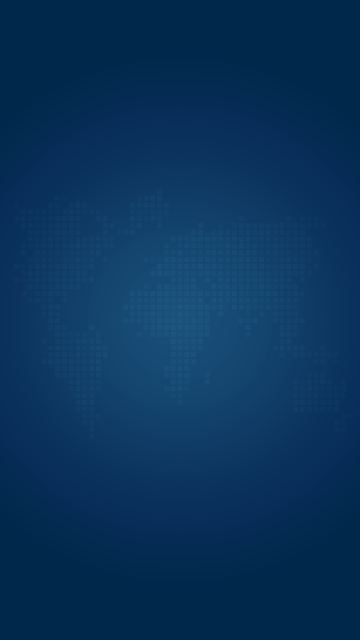
A Shadertoy shader for this background:

```glsl
// A deep blue radial glow with faint concentric rings, overlaid by a dim
// map of rounded square dots. Continents are unions of ellipses and tapered
// capsules, sampled once per grid cell and roughened by a hash.

const float CELLS_PER_WIDTH = 52.9;
const vec2 GRID_OFFSET = vec2(0.5, 0.61);

const vec3 NAVY  = vec3(0.000, 0.157, 0.292);
const vec3 ROYAL = vec3(0.030, 0.178, 0.347);
const vec3 OCEAN = vec3(0.047, 0.208, 0.373);
const vec3 STEEL = vec3(0.072, 0.262, 0.425);
const vec3 CORE  = vec3(0.100, 0.307, 0.475);
const vec3 DOT_LIGHT = vec3(0.014, 0.026, 0.025);

float hash(vec2 p) {
    vec3 q = fract(vec3(p.xyx) * 0.1031);
    q += dot(q, q.yzx + 33.33);
    return fract((q.x + q.y) * q.z);
}

// Approximate signed distance to an ellipse
float ellipse(vec2 p, vec2 center, vec2 radii) {
    return (length((p - center) / radii) - 1.0) * min(radii.x, radii.y);
}

// Signed distance to a segment whose radius varies from ra to rb
float taper(vec2 p, vec2 a, vec2 b, float ra, float rb) {
    vec2 d = b - a;
    float t = clamp(dot(p - a, d) / dot(d, d), 0.0, 1.0);
    return length(p - a - d * t) - mix(ra, rb, t);
}

float westernLand(vec2 c) {
    float d = ellipse(c, vec2(-16.5, 12.0), vec2(6.5, 5.6));
    d = max(d, -ellipse(c, vec2(-13.0, 14.0), vec2(1.3, 1.5)));
    d = min(d, taper(c, vec2(-23.0, 15.5), vec2(-17.0, 15.5), 1.3, 2.0));
    d = min(d, ellipse(c, vec2(-18.5, 7.0), vec2(5.6, 3.6)));
    d = min(d, taper(c, vec2(-20.5, 3.5), vec2(-17.5, -1.0), 1.6, 1.0));
    d = min(d, ellipse(c, vec2(-15.3, -4.5), vec2(4.5, 3.7)));
    d = min(d, taper(c, vec2(-14.5, -6.0), vec2(-13.2, -17.0), 3.2, 0.9));
    return min(d, taper(c, vec2(-4.5, 16.5), vec2(-7.5, 13.0), 2.5, 1.2));
}

float centralLand(vec2 c) {
    float d = ellipse(c, vec2(0.5, 8.5), vec2(4.6, 3.2));
    d = min(d, taper(c, vec2(0.0, 10.0), vec2(3.0, 13.0), 1.5, 1.4));
    d = min(d, ellipse(c, vec2(-1.5, 1.5), vec2(6.6, 4.3)));
    d = min(d, taper(c, vec2(1.0, -1.0), vec2(-0.3, -10.6), 3.7, 1.0));
    return min(d, ellipse(c, vec2(4.0, -9.0), vec2(0.7, 0.9)));
}

float easternLand(vec2 c) {
    float d = ellipse(c, vec2(11.0, 9.3), vec2(9.0, 5.2));
    d = min(d, taper(c, vec2(9.0, 13.0), vec2(19.5, 14.0), 1.8, 1.2));
    d = min(d, ellipse(c, vec2(13.0, 4.0), vec2(5.0, 3.3)));
    d = min(d, taper(c, vec2(6.0, 4.5), vec2(5.5, 1.5), 2.2, 1.0));
    d = min(d, taper(c, vec2(10.0, 3.0), vec2(10.0, -1.6), 2.0, 0.7));
    d = min(d, taper(c, vec2(15.5, 2.0), vec2(15.5, -4.0), 2.4, 1.0));
    d = min(d, taper(c, vec2(16.5, -4.5), vec2(23.0, -5.5), 0.9, 0.6));
    d = min(d, ellipse(c, vec2(19.8, -10.8), vec2(4.4, 2.8)));
    return min(d, taper(c, vec2(22.5, -16.3), vec2(24.5, -14.5), 0.6, 0.6));
}

// Coverage of the rounded square dot in the cell containing p
float dotMap(vec2 p, float pixel) {
    vec2 grid = p * CELLS_PER_WIDTH + GRID_OFFSET;
    vec2 cell = floor(grid);
    float land = min(westernLand(cell), min(centralLand(cell), easternLand(cell)));
    float rough = (hash(cell + 71.0) - 0.5) * 1.5;
    float present = step(land + rough, 0.0);

    vec2 q = abs(fract(grid) - 0.5) - 0.25;
    float box = length(max(q, 0.0)) + min(max(q.x, q.y), 0.0) - 0.11;
    float blur = pixel * CELLS_PER_WIDTH * 0.6;
    float strength = mix(0.65, 1.05, hash(cell + 13.0));
    return present * strength * (1.0 - smoothstep(-blur, blur, box));
}

float disc(float r, float radius, float soft) {
    return 1.0 - smoothstep(radius - soft, radius + soft, r);
}

float ramp(float from, float to, float r) {
    return clamp((r - from) / (to - from), 0.0, 1.0);
}

vec3 glow(float r, float pixel) {
    vec3 color = mix(CORE, STEEL, ramp(0.0, 0.255, r));
    color = mix(color, OCEAN, ramp(0.255, 0.44, r));
    color = mix(color, ROYAL, ramp(0.44, 0.58, r));
    color = mix(color, NAVY, ramp(0.58, 0.74, r));
    // Faint steps that outline the concentric rings
    float rings = disc(r, 0.168, pixel) + disc(r, 0.257, pixel) + disc(r, 0.44, pixel);
    return color + vec3(0.002, 0.004, 0.003) * (rings - 1.0) * disc(r, 0.6, 0.15);
}

void mainImage(out vec4 fragColor, in vec2 fragCoord) {
    vec2 p = (fragCoord - 0.5 * iResolution.xy) / iResolution.x;
    float pixel = 1.0 / iResolution.x;
    float r = length(p);
    vec3 color = glow(r, pixel);
    color += DOT_LIGHT * dotMap(p, pixel) * mix(1.0, 0.6, ramp(0.2, 0.55, r));
    fragColor = vec4(color, 1.0);
}
```
